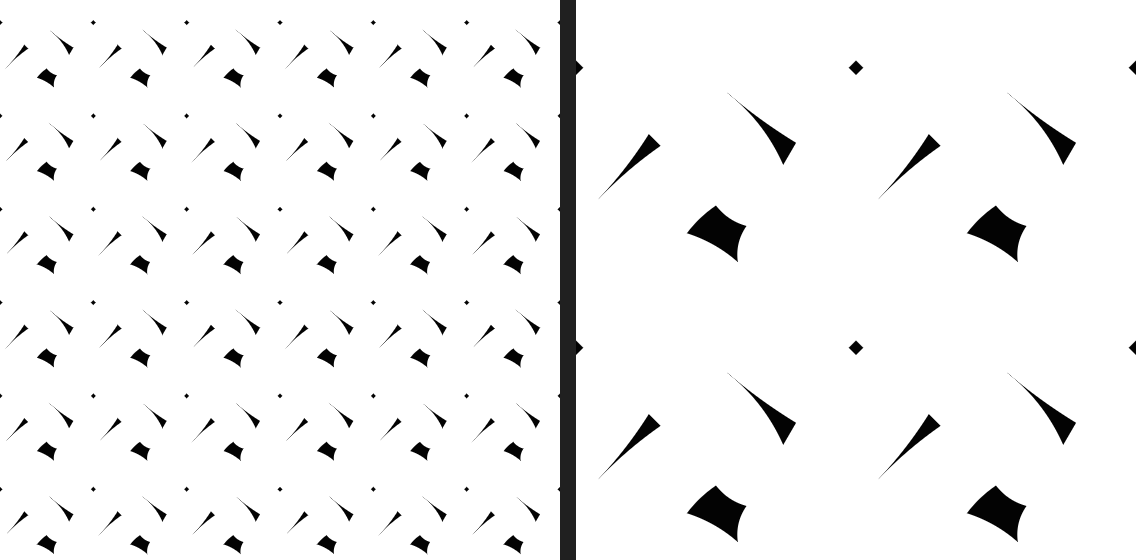
Left, the full canvas; right, a detail of the centre.
Write a WebGL 2 fragment shader that draws this pattern.

```glsl
#version 300 es
precision highp float;
// Draws a grid of black curved shards and small diamonds on white.

uniform vec2 u_resolution;
out vec4 fragColor;

const float REPEATS = 6.0;
const vec3 PAPER = vec3(1.0);
const vec3 INK = vec3(0.01);

// Signed distance to the edge a-b, positive on its left; bow bends it to the right.
float bowedEdge(vec2 p, vec2 a, vec2 b, float bow) {
    float len = distance(a, b);
    vec2 along = (b - a) / len;
    float t = clamp(dot(p - a, along) / len, 0.0, 1.0);
    return dot(p - a, vec2(-along.y, along.x)) + 4.0 * bow * t * (1.0 - t);
}

// Three clockwise corners; one bow per edge.
float bowedTriangle(vec2 p, vec2 a, vec2 b, vec2 c, vec3 bow) {
    return max(bowedEdge(p, a, b, bow.x),
           max(bowedEdge(p, b, c, bow.y), bowedEdge(p, c, a, bow.z)));
}

// Four clockwise corners; one bow per edge.
float bowedQuad(vec2 p, vec2 a, vec2 b, vec2 c, vec2 d, vec4 bow) {
    return max(max(bowedEdge(p, a, b, bow.x), bowedEdge(p, b, c, bow.y)),
               max(bowedEdge(p, c, d, bow.z), bowedEdge(p, d, a, bow.w)));
}

float diamond(vec2 p, float radius) {
    return (abs(p.x) + abs(p.y) - radius) * 0.7071;
}

// Offset from a center to the nearest repeat of p.
vec2 wrapAround(vec2 p, vec2 center) {
    return fract(p - center + 0.5) - 0.5;
}

// Distance to the nearest shape of one unit cell.
float motif(vec2 cell) {
    float leftShard = bowedTriangle(cell,
        vec2(0.083, 0.292), vec2(0.260, 0.521), vec2(0.302, 0.479),
        vec3(0.007, 0.0, 0.007));
    float rightShard = bowedTriangle(cell,
        vec2(0.542, 0.667), vec2(0.786, 0.490), vec2(0.740, 0.411),
        vec3(0.006, 0.0, 0.020));
    float lowerBlock = bowedQuad(cell,
        vec2(0.500, 0.266), vec2(0.609, 0.193), vec2(0.578, 0.064), vec2(0.396, 0.167),
        vec4(0.011, 0.013, 0.011, -0.006));
    float dot4 = diamond(wrapAround(cell, vec2(0.0, 0.758)), 0.026);
    return min(min(leftShard, rightShard), min(lowerBlock, dot4));
}

void main() {
    vec2 cell = fract(gl_FragCoord.xy / u_resolution * REPEATS);
    float pixel = REPEATS / min(u_resolution.x, u_resolution.y);
    float coverage = clamp(0.5 - motif(cell) / pixel, 0.0, 1.0);
    fragColor = vec4(mix(PAPER, INK, coverage), 1.0);
}
```
